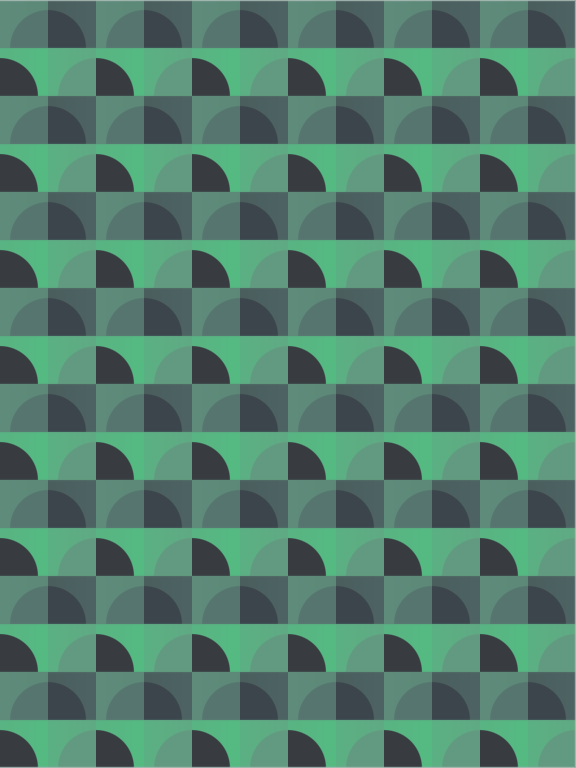
Write a WebGL 2 fragment shader that draws this pattern.

```glsl
#version 300 es
precision highp float;

uniform vec2 u_resolution;
out vec4 fragColor;

const vec2 REPEATS = vec2(6.0, 8.0);
const float RADIUS = 0.79;      // quarter disc, in half-tile cells
const float SEAM_WIDTH = 0.025;
const float RIM_WIDTH = 0.0022; // share of canvas width

const vec3 BRIGHT_GREEN = vec3(0.33, 0.73, 0.51);
const vec3 SOFT_GREEN = vec3(0.375, 0.665, 0.515);
const vec3 SAGE = vec3(0.385, 0.605, 0.505);
const vec3 CHARCOAL = vec3(0.22, 0.23, 0.25);
const vec3 TEAL = vec3(0.365, 0.54, 0.475);
const vec3 DIM_TEAL = vec3(0.34, 0.46, 0.435);
const vec3 SLATE = vec3(0.295, 0.375, 0.375);
const vec3 DEEP_SLATE = vec3(0.23, 0.27, 0.295);
const vec3 PALE_RIM = vec3(0.69, 0.75, 0.73);

// Antialiased disc coverage
float disc(vec2 p, vec2 center, float radius, float aa) {
    return 1.0 - smoothstep(-aa, aa, length(p - center) - radius);
}

// Square cell with a horizontal tint and one quarter disc on its base
vec3 quarterCell(vec2 p, float cornerX, vec3 left, vec3 right, vec3 fill, float aa) {
    vec3 ground = mix(left, right, p.x);
    return mix(ground, fill, disc(p, vec2(cornerX, 0.0), RADIUS, aa));
}

// Green band: charcoal quarter, then a sage quarter facing the other way
vec3 greenBand(vec2 p, float odd, float aa) {
    vec3 first = quarterCell(p, 0.0, mix(SOFT_GREEN, BRIGHT_GREEN, 0.6), BRIGHT_GREEN, CHARCOAL, aa);
    vec3 second = quarterCell(p, 1.0, mix(SOFT_GREEN, BRIGHT_GREEN, 0.4), SOFT_GREEN, SAGE, aa);
    return mix(first, second, odd);
}

// Slate band: two quarters meeting as a half disc
vec3 slateBand(vec2 p, float odd, float aa) {
    vec3 first = quarterCell(p, 1.0, TEAL * 1.01, TEAL * 0.99, DIM_TEAL, aa);
    vec3 second = quarterCell(p, 0.0, SLATE * 0.98, SLATE * 1.03, DEEP_SLATE, aa);
    return mix(first, second, odd);
}

void main() {
    vec2 uv = gl_FragCoord.xy / u_resolution;
    vec2 grid = uv * REPEATS * 2.0;
    vec2 cell = floor(grid);
    vec2 p = fract(grid);
    vec2 odd = mod(cell, 2.0);
    float aa = REPEATS.x * 1.6 / u_resolution.x;

    // Alternating bands, green at the base
    vec3 color = mix(greenBand(p, odd.x, aa), slateBand(p, odd.x, aa), odd.y);

    // Faint seam between bands
    float seamDistance = min(p.y, 1.0 - p.y);
    float seam = 1.0 - smoothstep(SEAM_WIDTH - aa, SEAM_WIDTH + aa, seamDistance);
    color = mix(color, TEAL, 0.2 * seam);

    // Pale rim on the top, right and bottom edges
    float aspect = u_resolution.y / u_resolution.x;
    float edge = min(1.0 - uv.x, min(uv.y, 1.0 - uv.y) * aspect);
    float soft = 0.5 / u_resolution.x;
    float rim = 1.0 - smoothstep(RIM_WIDTH - soft, RIM_WIDTH + soft, edge);
    color = mix(color, PALE_RIM, 0.8 * rim);

    fragColor = vec4(color, 1.0);
}
```
